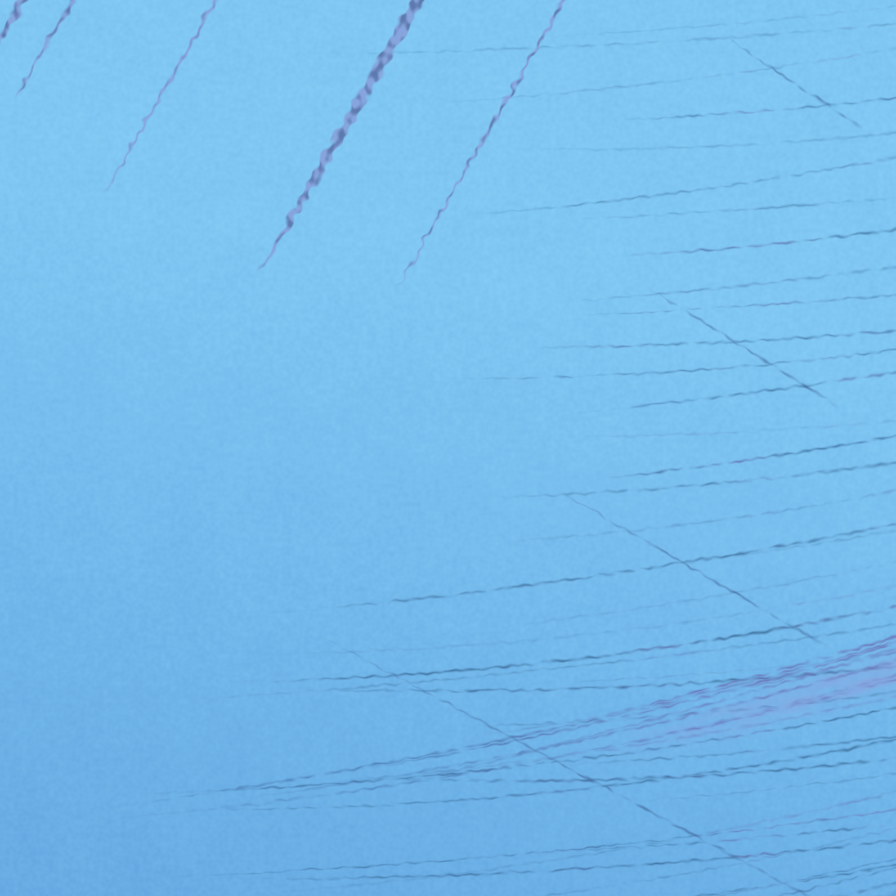
Write a WebGL 1 fragment shader that draws this texture.

```glsl
precision highp float;
// Fine blue and violet strands drawn over softly shaded sky-blue paper.
uniform vec2 u_resolution;

float hash(float n) {
  return fract(sin(n * 12.9898 + 4.137) * 4375.85);
}

vec2 gradientAt(vec2 cell) {
  float angle = 6.2832 * fract(sin(dot(cell, vec2(27.17, 61.73))) * 4375.85);
  return vec2(cos(angle), sin(angle));
}

// Gradient noise, roughly -0.7 to 0.7
float noise(vec2 p) {
  vec2 i = floor(p), f = p - i;
  vec2 u = f * f * f * (f * (f * 6.0 - 15.0) + 10.0);
  vec2 e = vec2(1.0, 0.0);
  float low = mix(dot(gradientAt(i), f), dot(gradientAt(i + e), f - e), u.x);
  float high = mix(dot(gradientAt(i + e.yx), f - e.yx), dot(gradientAt(i + 1.0), f - 1.0), u.x);
  return mix(low, high, u.y);
}

// Coverage of a soft line of the given half width
float line(float dist, float halfWidth) {
  float soft = max(0.0019, 0.8 / u_resolution.y);
  return 1.0 - smoothstep(halfWidth - soft, halfWidth + soft, abs(dist));
}

// Strand entering at the right edge, curving down and fading out to the left
float strand(vec2 p, float endY, float reach, float slope, float bend, float halfWidth) {
  float d = 1.0 - p.x;
  float curve = endY - slope * d + bend * d * d;
  float tangent = slope - 2.0 * bend * d;
  float along = clamp(1.0 - d / reach, 0.0, 1.0);
  float dist = (p.y - curve) / sqrt(1.0 + tangent * tangent);
  return line(dist, halfWidth * (0.6 + 0.4 * along)) * smoothstep(0.0, 0.3, along);
}

// Straight stroke, x is coverage and y is the position from tip to root
vec2 taper(vec2 p, vec2 tip, vec2 root, float halfWidth) {
  vec2 axis = root - tip, q = p - tip;
  float len = length(axis);
  float t = dot(q, axis) / (len * len);
  float dist = (q.x * axis.y - q.y * axis.x) / len;
  float cover = line(dist, halfWidth * sqrt(clamp(t, 0.02, 1.0)));
  return vec2(cover * smoothstep(0.0, 0.12, t), t);
}

void main() {
  vec2 p = gl_FragCoord.xy / u_resolution;

  // Paper: deeper blue at the lower left, with visible grain
  float grain = noise(p * 200.0) + 0.8 * noise(p * 95.0 + 9.0) + 0.5 * noise(p * 17.0);
  float shade = min(0.15 + 1.15 * (p.y + 0.2 * (p.x - 0.5)), 0.96) + 0.17 * grain;
  vec3 color = mix(vec3(0.40, 0.665, 0.888), vec3(0.505, 0.785, 0.955), shade);

  // Broken pencil pressure, wobble and patches of violet
  float dash = noise(vec2(p.x * 62.0 + p.y * 40.0, p.y * 120.0));
  float pressure = clamp(0.62 + 1.3 * dash + 0.7 * noise(p * vec2(11.0, 43.0) + 5.0), 0.06, 1.25);
  vec2 q = p + 0.0028 * vec2(noise(p * 85.0), noise(p * 85.0 + 31.0));
  float violet = smoothstep(-0.1, 0.5, noise(p * vec2(9.0, 17.0) + 3.0)) * smoothstep(0.45, 0.95, p.x);
  vec3 ink = mix(vec3(0.25, 0.45, 0.63), vec3(0.43, 0.47, 0.72), violet);

  // Long sweeping strands, denser toward the bottom and flatter toward the top
  float sweep = 0.0;
  for (int i = 0; i < 44; i++) {
    float k = float(i);
    float f = (k + hash(k)) / 44.0;
    float reach = mix(0.3, 1.0, hash(k + 40.0)) * mix(1.05, 0.7, f);
    float slope = mix(0.13, 0.05, f) + 0.14 * hash(k + 80.0);
    float bend = 0.05 + 0.1 * hash(k + 300.0);
    float strength = mix(0.22, 0.9, pow(hash(k + 120.0), 1.5));
    float width = mix(0.0006, 0.0016, hash(k + 160.0));
    sweep = max(sweep, strength * strand(q, 1.03 * pow(f, 1.75), reach, slope, bend, width));
  }
  color = mix(color, ink, clamp(sweep * pressure, 0.0, 0.9));

  // Violet bundle of crossing strands gathering at the right edge
  float d = 1.0 - p.x;
  float haze = exp(-pow((p.y - 0.25 + 0.3 * d - 0.13 * d * d) / 0.018, 2.0));
  haze *= smoothstep(0.6, 1.0, p.x) * (0.65 + 0.9 * noise(p * vec2(20.0, 90.0) + p.yx * vec2(0.0, -20.0)));
  color = mix(color, vec3(0.53, 0.65, 0.88), clamp(haze, 0.0, 0.85));
  float bundle = 0.0;
  for (int i = 0; i < 9; i++) {
    float k = float(i);
    float endY = 0.215 + 0.075 * hash(k + 260.0);
    float slope = 0.21 + 0.9 * (endY - 0.215) + 0.06 * hash(k + 280.0);
    float reach = 0.35 + 0.6 * hash(k + 200.0);
    float bend = 0.06 + 0.09 * hash(k + 240.0);
    bundle = max(bundle, mix(0.4, 0.85, hash(k + 230.0)) * strand(q, endY, reach, slope, bend, 0.0014));
  }
  vec3 bundleInk = mix(vec3(0.28, 0.46, 0.67), vec3(0.42, 0.47, 0.73), smoothstep(0.4, 0.85, p.x));
  color = mix(color, bundleInk, clamp(bundle * pressure, 0.0, 0.9));

  // Thin strands crossing the sweep downward to the right
  for (int i = 0; i < 4; i++) {
    float k = float(i);
    vec2 tip = vec2(0.34 + 0.27 * sqrt(k), 0.3 + 0.13 * k + 0.03 * k * k);
    vec2 root = tip + vec2(0.88, -0.47 - 0.04 * k) * 0.72 / (1.0 + 0.9 * k);
    vec2 s = taper(q, tip, root, 0.0014);
    s.x *= (0.45 + 0.35 * s.y) * (1.0 - smoothstep(0.75, 1.0, s.y));
    color = mix(color, vec3(0.27, 0.43, 0.63), clamp(s.x * pressure, 0.0, 0.9));
  }

  // Twisted violet strokes hanging from the top edge
  float twist = smoothstep(-0.2, 0.45, noise(vec2(p.x * 120.0 - p.y * 25.0, p.y * 85.0 + p.x * 30.0)));
  for (int i = 0; i < 5; i++) {
    float k = float(i);
    float depth = 0.06 + 0.27 * smoothstep(0.0, 3.5, k);
    vec2 root = vec2(0.025 + 0.132 * k - 0.08 * sin(1.25 * k), 1.0);
    vec2 tip = root - depth * vec2(0.58, 1.0);
    float width = k == 1.0 ? 0.0015 : 0.0042 + 0.0026 * sin(2.6 * k + 0.2);
    vec2 s = taper(p + 2.2 * (q - p), tip, root, max(width, 0.0022));
    float dark = (k == 2.0 ? 0.35 : 0.9) * twist;
    vec3 body = mix(vec3(0.53, 0.62, 0.85), vec3(0.32, 0.40, 0.61), dark);
    color = mix(color, body, 0.85 * s.x);
  }

  gl_FragColor = vec4(color, 1.0);
}
```
